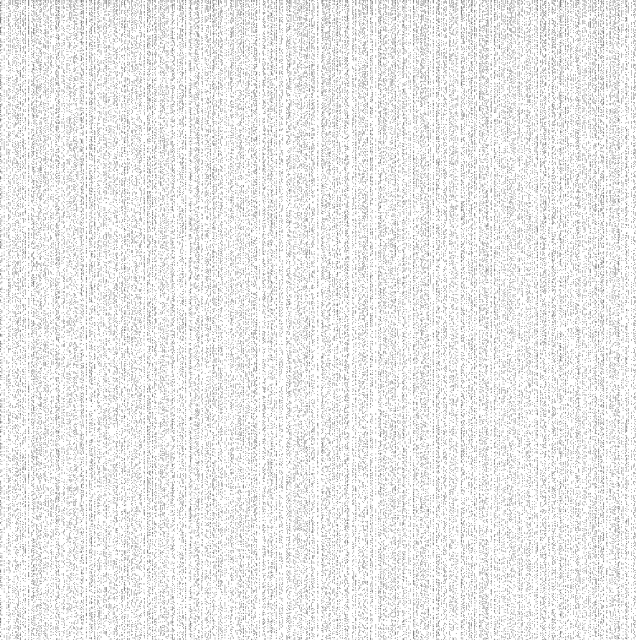
Write a Shadertoy shader that draws this texture.

```glsl
#define COLUMNS 1155.0   // cells across the canvas, 3 * 5 * 7 * 11
#define SIEVE_GAIN 5.214 // turns 1/log(n) into the share kept after the sieve
#define PAPER 1.0
#define INK 0.0

// Integer hash to the range 0..1
float hash(uint n) {
    n = (n ^ (n >> 16)) * 0x7feb352du;
    n = (n ^ (n >> 15)) * 0x846ca68bu;
    n ^= n >> 16;
    return float(n >> 8) / 16777216.0;
}

// Numbers run row by row; survivors of the small sieve thin out with log(n)
float dotAt(ivec2 cell) {
    int n = cell.y * int(COLUMNS) + cell.x + 1;
    if (n < 2 || n % 2 == 0 || n % 3 == 0 || n % 5 == 0) return 0.0;
    if (n % 7 == 0 || n % 11 == 0 || n % 13 == 0) return 0.0;
    float keep = SIEVE_GAIN / log(float(n) + 1.0);
    return step(hash(uint(n)), keep);
}

void mainImage(out vec4 fragColor, in vec2 fragCoord) {
    // Footprint of this pixel in cells, with rows counted from the top
    float cellsPerPixel = COLUMNS / iResolution.x;
    vec2 center = vec2(fragCoord.x, iResolution.y - fragCoord.y) * cellsPerPixel;
    vec2 low = center - 0.5 * cellsPerPixel;
    vec2 high = center + 0.5 * cellsPerPixel;
    ivec2 first = ivec2(floor(low));
    ivec2 last = ivec2(ceil(high)) - 1;

    // Exact area coverage of the square dots
    float coverage = 0.0;
    for (int y = first.y; y <= last.y; y++) {
        for (int x = first.x; x <= last.x; x++) {
            vec2 corner = vec2(x, y);
            vec2 overlap = max(min(high, corner + 1.0) - max(low, corner), 0.0);
            coverage += overlap.x * overlap.y * dotAt(ivec2(x, y));
        }
    }
    coverage /= cellsPerPixel * cellsPerPixel;

    fragColor = vec4(vec3(mix(PAPER, INK, coverage)), 1.0);
}
```
